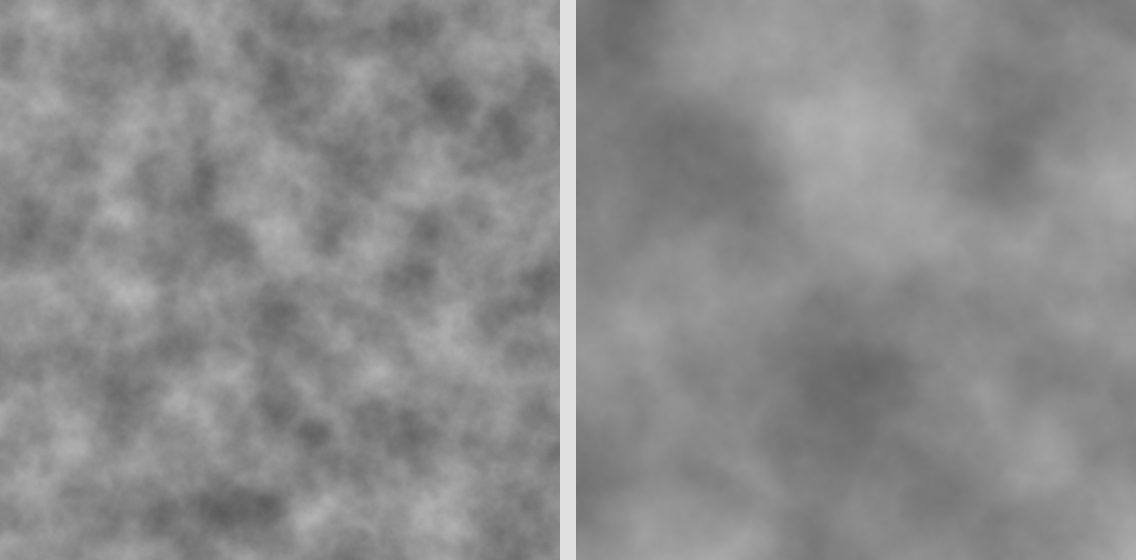
Left: the whole. Right: its middle third, enlarged.
Write a Shadertoy shader that draws this texture.

```glsl
// Soft grey cloud texture: smooth fractal gradient noise gives the dark and
// light patches, and inverted turbulence (folded noise) adds faint bright veins.

const float CELLS = 7.0;            // largest noise cells across the canvas
const int   OCTAVES = 6;
const float GAIN = 0.5;             // amplitude kept by each finer octave
const float MEAN_GREY = 0.542;
const float CLOUD_CONTRAST = 0.175;
const float VEIN_CONTRAST = 0.19;
const float VEIN_SOFTNESS = 0.05;   // rounds the crest of each vein
const float VEIN_MEAN = 0.36;       // average turbulence, removed to keep the mean
const vec2  VEIN_OFFSET = vec2(37.3, 81.7);
const float TAU = 6.2831853;

// Rotates and doubles the domain, so octaves do not share a grid.
const mat2 NEXT_OCTAVE = mat2(1.6, 1.2, -1.2, 1.6);

uint hash(ivec2 cell) {
    uint h = uint(cell.x) * 1597334677u ^ uint(cell.y) * 3812015801u;
    h = (h ^ (h >> 16)) * 2146121005u;
    h = (h ^ (h >> 15)) * 2221713035u;
    return h ^ (h >> 16);
}

// Projection of an offset on the random unit gradient of a lattice corner.
float cornerSlope(ivec2 cell, vec2 offset) {
    float angle = TAU * float(hash(cell) >> 8) / 16777216.0;
    return dot(vec2(cos(angle), sin(angle)), offset);
}

float gradientNoise(vec2 p) {
    ivec2 cell = ivec2(floor(p));
    vec2 f = fract(p);
    vec2 fade = f * f * f * (f * (f * 6.0 - 15.0) + 10.0);
    float low = mix(cornerSlope(cell, f),
                    cornerSlope(cell + ivec2(1, 0), f - vec2(1.0, 0.0)), fade.x);
    float high = mix(cornerSlope(cell + ivec2(0, 1), f - vec2(0.0, 1.0)),
                     cornerSlope(cell + ivec2(1, 1), f - vec2(1.0, 1.0)), fade.x);
    return mix(low, high, fade.y);
}

void mainImage(out vec4 fragColor, in vec2 fragCoord) {
    vec2 p = CELLS * fragCoord / iResolution.y;

    // Sum the smooth and the folded noise over all octaves.
    float clouds = 0.0;
    float turbulence = 0.0;
    float amplitude = 1.0;
    for (int i = 0; i < OCTAVES; i++) {
        float fold = gradientNoise(p + VEIN_OFFSET);
        clouds += amplitude * gradientNoise(p);
        turbulence += amplitude * sqrt(fold * fold + VEIN_SOFTNESS * VEIN_SOFTNESS);
        p = NEXT_OCTAVE * p + 11.7;
        amplitude *= GAIN;
    }

    float grey = MEAN_GREY + CLOUD_CONTRAST * clouds
               - VEIN_CONTRAST * (turbulence - VEIN_MEAN);
    fragColor = vec4(vec3(clamp(grey, 0.0, 1.0)), 1.0);
}
```
